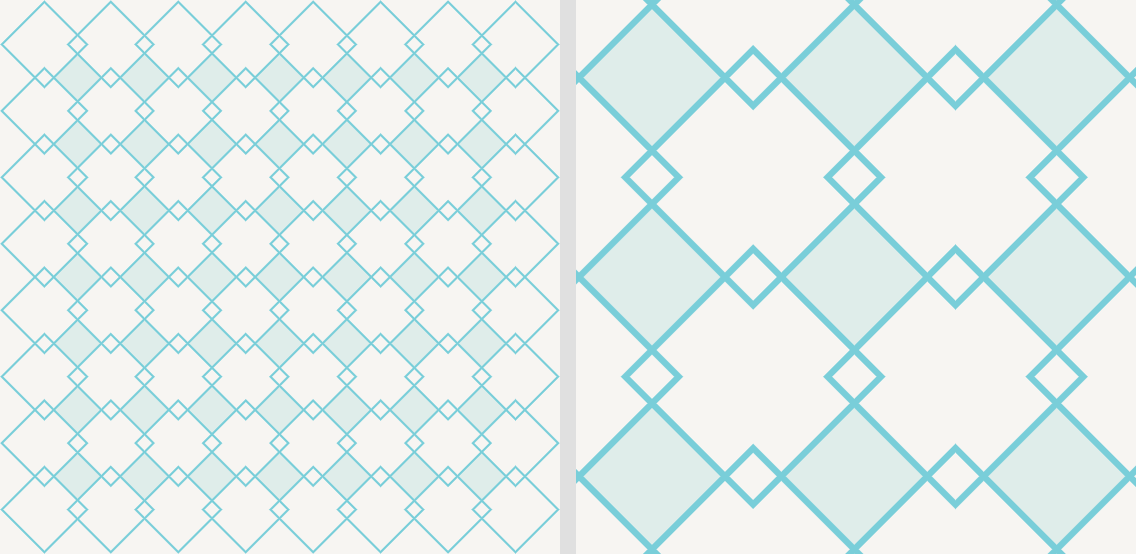
Left: the whole. Right: its middle third, enlarged.
Reproduce this pattern procedurally as a WebGL 1 fragment shader.

```glsl
precision highp float;

uniform vec2 u_resolution;

// Lengths are fractions of the canvas width
#define REPEATS 8.0
#define PITCH vec2(0.12044, 0.11866)
#define GRID_CENTER vec2(-0.0010, 0.0)
#define FIRST_COLUMN_SHIFT 0.0018
#define HALF_DIAGONAL 0.0761
#define LINE_WIDTH 0.0038
#define PAPER vec3(0.969, 0.961, 0.949)
#define FILL vec3(0.876, 0.929, 0.918)
#define LINE vec3(0.474, 0.808, 0.851)

// Signed distance to a diamond's straight sides, with mitred corners
float diamond(vec2 p, float halfDiagonal) {
  return (abs(p.x) + abs(p.y) - halfDiagonal) * 0.70711;
}

vec2 diamondCenter(vec2 index) {
  vec2 center = GRID_CENTER + (index - 0.5 * (REPEATS - 1.0)) * PITCH;
  center.x += FIRST_COLUMN_SHIFT * (1.0 - step(0.5, index.x));
  return center;
}

// Antialiased coverage of the region where d is negative
float coverage(float d, float pixel) {
  return clamp(0.5 - d / pixel, 0.0, 1.0);
}

void main() {
  float pixel = 1.0 / u_resolution.x;
  vec2 p = (gl_FragCoord.xy - 0.5 * u_resolution) * pixel;
  vec2 cell = floor((p - GRID_CENTER) / PITCH + 0.5 * (REPEATS - 1.0));

  // Nearest outline and nearest interior among the four surrounding diamonds
  float outline = 1.0;
  float interior = 1.0;
  for (int j = 0; j < 2; j++) {
    for (int i = 0; i < 2; i++) {
      vec2 index = clamp(cell + vec2(float(i), float(j)), 0.0, REPEATS - 1.0);
      float d = diamond(p - diamondCenter(index), HALF_DIAGONAL);
      outline = min(outline, abs(d));
      interior = min(interior, d);
    }
  }

  // Tint the gaps enclosed by four diamonds, leaving the border notches bare
  vec2 enclosed = step(0.0, cell) * step(cell, vec2(REPEATS - 2.0));
  float tint = enclosed.x * enclosed.y * coverage(-interior, pixel);

  vec3 color = mix(PAPER, FILL, tint);
  color = mix(color, LINE, coverage(outline - 0.5 * LINE_WIDTH, pixel));
  gl_FragColor = vec4(color, 1.0);
}
```
